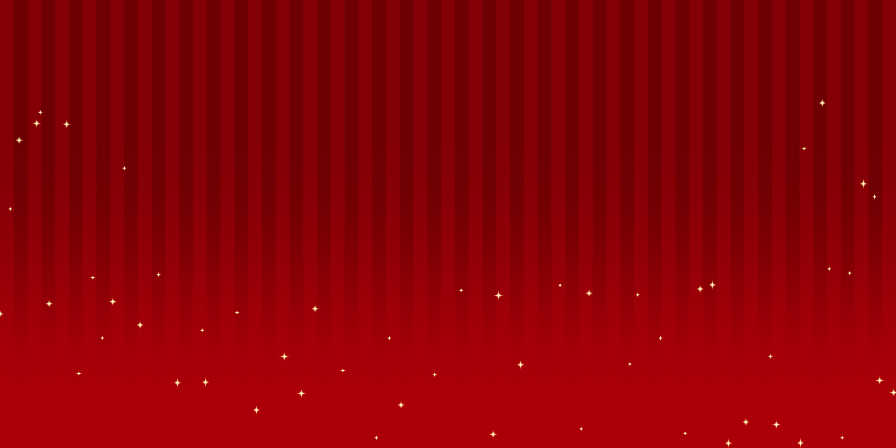
This background is drawn by a Shadertoy shader. Its source:

```glsl
// Red striped curtain that brightens towards the floor, strewn with small gold sparkles.

const float STRIPE_PAIRS = 32.5;
const int SPARKLE_COUNT = 54;

const vec3 CURTAIN_TOP = vec3(0.515, 0.0, 0.022);
const vec3 CURTAIN_FLOOR = vec3(0.675, 0.0, 0.032);
const vec3 STRIPE_SHADE = vec3(0.085, 0.0, 0.012);
const vec3 GOLD = vec3(0.98, 0.70, 0.30);
const vec3 CREAM = vec3(1.0, 0.97, 0.78);

float hash(float n) {
    return fract(sin(n * 127.1) * 43758.5);
}

// Coverage of the dark half of each stripe pair; blur is in stripe units.
float darkStripe(float x, float blur) {
    float fromCentre = abs(fract(x - 0.25) - 0.5);
    return 1.0 - smoothstep(0.25 - blur, 0.25 + blur, fromCentre);
}

vec3 curtain(vec2 uv, float pixelWidth) {
    float depth = 1.0 - uv.y;
    vec3 base = mix(CURTAIN_TOP, CURTAIN_FLOOR, smoothstep(0.3, 0.95, depth));
    float stripe = darkStripe(uv.x * STRIPE_PAIRS, 0.75 * pixelWidth * STRIPE_PAIRS);
    return base - STRIPE_SHADE * stripe * (1.0 - smoothstep(0.45, 0.9, depth));
}

// Four-pointed sparkle: 1 at its heart, fading to 0 at the arm tips.
float sparkle(vec2 p, float radius) {
    vec2 arms = pow(abs(p) / radius, vec2(0.6));
    return 1.0 - smoothstep(0.2, 1.1, pow(arms.x + arms.y, 1.0 / 0.6));
}

// Sparkles crowd the floor and climb higher near the sides, most on the right.
vec2 sparklePlace(float id) {
    float u = (id + hash(id + 3.7)) / float(SPARKLE_COUNT);
    float x = u - 0.07 * sin(6.2832 * u);
    float ceiling = 0.39 + 0.45 * smoothstep(0.3, 0.0, x)
                         + 0.6 * smoothstep(0.84, 0.95, x);
    return vec2(x, hash(id + 41.3) * ceiling);
}

void mainImage(out vec4 fragColor, in vec2 fragCoord) {
    vec2 uv = fragCoord / iResolution.xy;
    vec2 aspect = vec2(iResolution.x / iResolution.y, 1.0);
    vec3 color = curtain(uv, 1.0 / iResolution.x);

    // Scattered sparkles
    for (int i = 0; i < SPARKLE_COUNT; i++) {
        float id = float(i);
        float radius = mix(0.008, 0.0125, step(0.45, hash(id + 87.9)));
        float light = sparkle((uv - sparklePlace(id)) * aspect, radius);
        color = mix(color, mix(GOLD, CREAM, light), light);
    }

    fragColor = vec4(color, 1.0);
}
```
